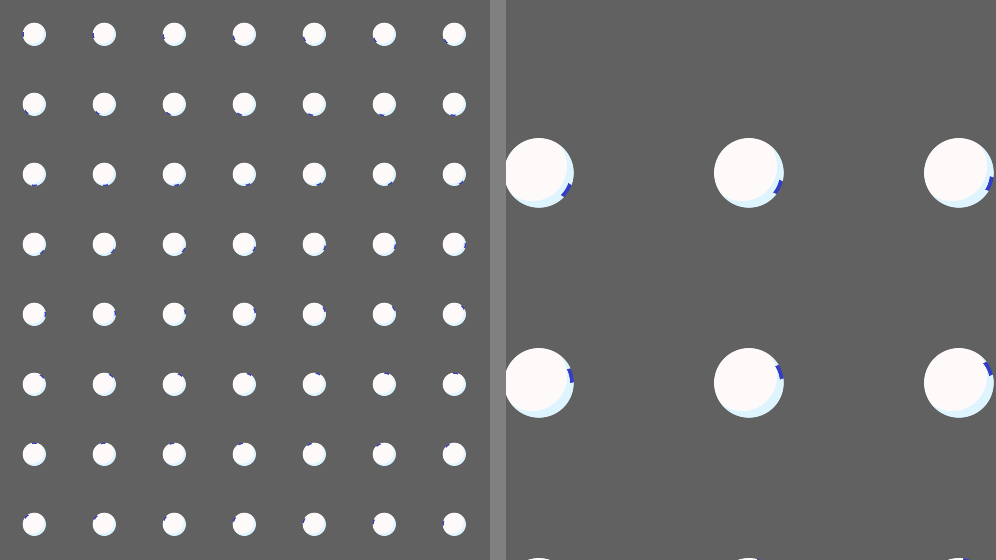
Left: the whole. Right: its middle third, enlarged.
A WebGL 1 fragment shader for this pattern:

```glsl
precision highp float;

uniform vec2 u_resolution;

const float TAU = 6.2831853;
const vec2 GRID = vec2(7.0, 8.0);

const vec3 GRAY = vec3(0.38);
const vec3 WHITE = vec3(1.0, 0.98, 0.98);
const vec3 ICE = vec3(0.87, 0.96, 1.0);
const vec3 BLUE = vec3(0.2, 0.24, 0.78);

// Lengths are in cells
const float BALL_RADIUS = 0.166;
const float SHADE_SHIFT = 0.045;
const float MARK_WIDTH = 0.018;
const float MARK_HALF_LENGTH = 0.034;

float coverage(float dist, float blur) {
    return 1.0 - smoothstep(-blur, blur, dist);
}

float circleDistance(vec2 p, float radius) {
    return length(p) - radius;
}

// Short patch lying just inside the rim, in the direction of angle
float rimMarkDistance(vec2 p, float radius, float angle) {
    vec2 outward = vec2(cos(angle), sin(angle));
    float along = abs(dot(p, vec2(-outward.y, outward.x))) - MARK_HALF_LENGTH;
    float depth = radius - MARK_WIDTH - length(p);
    float behind = -dot(p, outward);
    return max(max(along, depth), behind);
}

vec3 drawBall(vec3 background, vec2 p, float angle, float blur) {
    float body = coverage(circleDistance(p, BALL_RADIUS), blur);
    vec2 lightOffset = SHADE_SHIFT * normalize(vec2(-1.0, 1.0));
    float lit = coverage(circleDistance(p - lightOffset, BALL_RADIUS), blur);
    float mark = coverage(rimMarkDistance(p, BALL_RADIUS, angle), blur);

    vec3 surface = mix(ICE, WHITE, lit);
    surface = mix(surface, BLUE, mark);
    return mix(background, surface, body);
}

void main() {
    vec2 grid = gl_FragCoord.xy / u_resolution * GRID;
    vec2 cell = floor(grid);
    vec2 p = fract(grid) - vec2(0.49, 0.51);
    float blur = 0.5 * max(GRID.x / u_resolution.x, GRID.y / u_resolution.y);

    // The mark makes one full turn over all cells, read from the top left
    float frame = (GRID.y - 1.0 - cell.y) * GRID.x + cell.x;
    float angle = TAU * (0.5 + frame / (GRID.x * GRID.y));

    gl_FragColor = vec4(drawBall(GRAY, p, angle, blur), 1.0);
}
```
